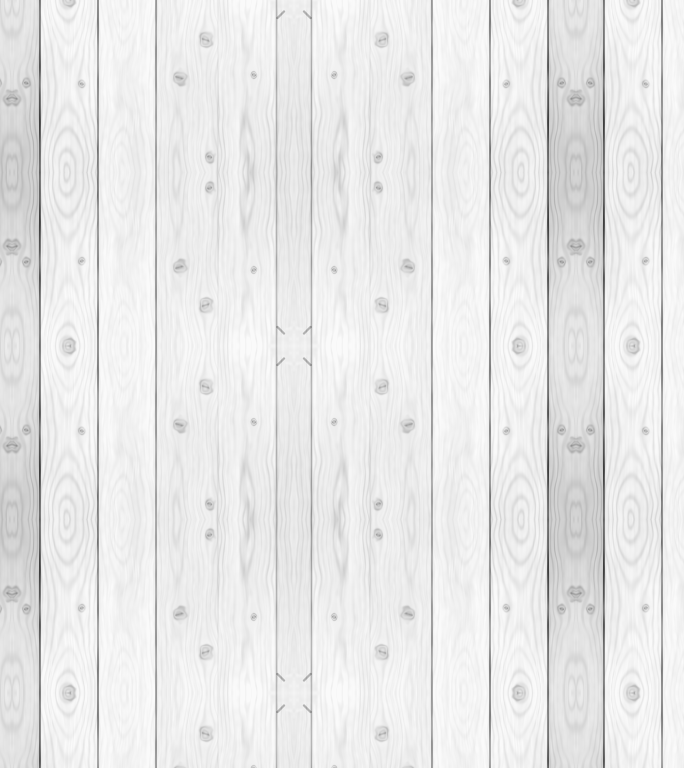
Reproduce this texture procedurally as a WebGL 2 fragment shader.

```glsl
#version 300 es
precision highp float;
uniform vec2 u_resolution;
out vec4 outColor;

float hash(vec2 p) {
  return fract(sin(dot(p, vec2(127.1, 311.7))) * 43758.5453);
}

float noise(vec2 p) {
  vec2 i = floor(p), f = fract(p);
  f = f * f * (3.0 - 2.0 * f);
  return mix(mix(hash(i), hash(i + vec2(1, 0)), f.x),
             mix(hash(i + vec2(0, 1)), hash(i + vec2(1, 1)), f.x), f.y);
}

float segment(vec2 p, vec2 a, vec2 b) {
  vec2 d = b - a;
  return length(p - a - d * clamp(dot(p - a, d) / dot(d, d), 0.0, 1.0));
}

// x: seam position, y: seam darkness
const vec2 seams[5] = vec2[5](vec2(0.175, 0.27), vec2(0.76, 0.05),
  vec2(1.38, 0.36), vec2(1.96, 0.46), vec2(2.54, 0.56));

// shade, heart position, arch of the rings, grain strength
const vec4 boards[6] = vec4[6](
  vec4(0.925, -0.25, 0.10, 0.045), vec4(0.955, 0.47, 0.09, 0.050),
  vec4(0.940, 1.16, 0.10, 0.040), vec4(0.960, 1.71, 0.17, 0.025),
  vec4(0.958, 2.26, 0.20, 0.075), vec4(0.895, 2.80, 0.13, 0.065));

// position, radius
const vec3 knots[8] = vec3[8](
  vec3(1.14, 0.79, 0.060), vec3(0.88, 0.41, 0.065), vec3(0.84, 1.58, 0.045),
  vec3(2.80, 0.99, 0.060), vec3(2.68, 0.84, 0.040), vec3(0.40, 0.76, 0.028),
  vec3(2.12, 0.85, 0.035), vec3(2.25, 0.00, 0.060));

void main() {
  float px = 7.68 / u_resolution.y;
  vec2 p = gl_FragCoord.xy * px;

  // Mirrored repeat in both directions
  vec2 tile = vec2(2.82, 1.735);
  vec2 q = abs(mod(p - vec2(2.94, 4.22) + tile, 2.0 * tile) - tile);

  int index = 0;
  for (int i = 0; i < 5; i++) if (q.x > seams[i].x) index = i + 1;
  vec4 board = boards[index];
  vec2 seed = vec2(float(index) * 17.0, 3.0);

  // Knots push the grain aside and leave dark rings
  float x = q.x, knotDark = 0.0;
  for (int i = 0; i < 8; i++) {
    vec3 k = knots[i];
    vec2 d = q - k.xy;
    float wobble = noise(q * 22.0 + float(i) * 5.0) - 0.5;
    float r = length(d * vec2(1.0, 0.9)) / k.z + 0.5 * wobble;
    x -= 0.75 * d.x * exp(-dot(d * vec2(1.0, 0.6), d * vec2(1.0, 0.6)) / (5.0 * k.z * k.z));
    float rim = exp(-pow((r - 0.95) * 4.0, 2.0)) * (0.4 + 0.6 * noise(d / k.z * 1.4 + 9.0));
    float eye = exp(-pow((r - 0.4) * 5.0, 2.0));
    float crack = exp(-pow((d.y + 0.3 * d.x) / 0.012, 2.0)) * smoothstep(0.8, 0.4, r);
    knotDark += 0.17 * rim + 0.09 * eye + 0.17 * crack + 0.035 * smoothstep(1.2, 0.6, r);
  }

  // Growth rings: arched near the heart, nearly straight elsewhere
  x += 0.06 * (noise(vec2(q.x * 3.0, q.y * 2.6) + seed) - 0.5);
  x += 0.018 * (noise(vec2(q.x * 8.0, q.y * 7.0) + seed) - 0.5);
  float ring = length(vec2(x - board.y, board.z * sin(3.14159 * q.y / tile.y)));
  float phase = ring * 135.0 + 5.0 * noise(vec2(ring * 14.0, 0.5) + seed);
  float grain = pow(0.5 + 0.5 * sin(phase), 2.5);
  grain *= 0.3 + 1.1 * noise(vec2(ring * 16.0, q.y * 1.5) + seed);

  // Board shade: paler at one mirror line, greyer at the other
  float age = smoothstep(0.0, tile.y, q.y);
  float tone = board.x + 0.012 - age * (index == 5 ? 0.085 : 0.028);
  tone -= board.w * grain * (0.75 + 0.5 * age);
  tone += 0.035 * (noise(vec2(q.x * 7.0, q.y * 1.2) + seed) - 0.5);
  tone += 0.035 * (noise(vec2(x * 75.0, q.y * 4.0)) - 0.5);
  tone += 0.020 * (noise(vec2(x * 38.0, q.y * 16.0) + 40.0) - 0.5);
  tone -= knotDark;

  // Dark wandering streak, wider at the grey end
  float wide = smoothstep(1.3, 1.7, q.y);
  float bend = 0.49 - 0.06 * wide + 0.07 * (noise(vec2(q.y * 4.0, 8.0)) - 0.5);
  float streak = exp(-pow((q.x - bend) / (0.025 + 0.025 * wide), 2.0));
  tone -= streak * (0.04 + 0.07 * wide) * (0.3 + noise(vec2(x * 50.0, q.y * 5.0)))
        * smoothstep(0.05, 0.4, q.y);

  // Pale burst with small slanted cracks
  float burst = length(q / vec2(0.30, 0.24)) + 0.7 * (noise(q * 14.0) - 0.5);
  tone = mix(tone, 0.965 - 0.05 * noise(q * 28.0), 0.8 * smoothstep(1.0, 0.6, burst));
  float tick = segment(q, vec2(0.165, 0.19), vec2(0.10, 0.125));
  tone -= 0.25 * smoothstep(0.008 + px, 0.004, tick);
  float pale = exp(-pow((q.x - 0.46) / 0.16, 2.0) - pow(q.y / 0.16, 2.0));
  tone += 0.03 * pale;

  // Seams with a soft shadow and uneven depth
  for (int i = 0; i < 5; i++) {
    float d = abs(q.x - seams[i].x);
    float line = clamp((0.008 - d) / px + 0.5, 0.0, 1.0);
    float depth = 0.75 + 0.4 * noise(vec2(float(i) * 9.0, q.y * 6.0));
    tone -= seams[i].y * depth * (line + 0.08 * exp(-d / 0.02));
  }

  outColor = vec4(vec3(clamp(tone, 0.0, 0.98)), 1.0);
}
```
